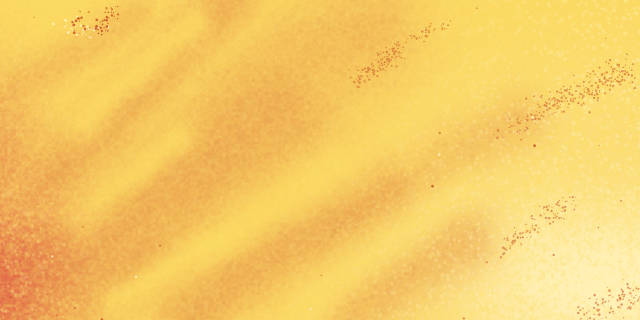
Give the GLSL for this background, as a WebGL 2 fragment shader.

```glsl
#version 300 es
precision highp float;
// Warm golden background: diagonal brush bands, sprayed grain and paint spatter.
uniform vec2 u_resolution;
out vec4 outColor;

const vec3 YELLOW = vec3(0.985, 0.855, 0.385);
const vec3 PALE   = vec3(0.985, 0.875, 0.505);
const vec3 CREAM  = vec3(1.000, 0.945, 0.715);
const vec3 ORANGE = vec3(0.925, 0.655, 0.315);
const vec3 CORAL  = vec3(0.890, 0.440, 0.290);
const vec3 RUST   = vec3(0.800, 0.360, 0.160);

float hash(vec2 p) {
  vec3 q = fract(vec3(p.xyx) * 0.1031);
  q += dot(q, q.yzx + 33.33);
  return fract((q.x + q.y) * q.z);
}

float noise(vec2 p) {
  vec2 i = floor(p), f = fract(p);
  f = f * f * (3.0 - 2.0 * f);
  return mix(mix(hash(i), hash(i + vec2(1, 0)), f.x),
             mix(hash(i + vec2(0, 1)), hash(i + vec2(1, 1)), f.x), f.y);
}

float fbm(vec2 p) {
  float sum = 0.0, amp = 0.5;
  for (int i = 0; i < 4; i++) {
    sum += amp * noise(p);
    p = mat2(1.6, 1.2, -1.2, 1.6) * p + 7.3;
    amp *= 0.5;
  }
  return sum / 0.9375;
}

// Soft brush stroke from a to b: 1 on its axis, fading over the given width.
float stroke(vec2 p, vec2 a, vec2 b, float width) {
  vec2 ab = b - a;
  float t = clamp(dot(p - a, ab) / dot(ab, ab), 0.0, 1.0);
  float d = length(p - a - ab * t) / width;
  return exp(-d * d);
}

float blob(vec2 p, vec2 center, vec2 size) {
  vec2 d = (p - center) / size;
  return exp(-dot(d, d));
}

// Randomly sized round drops, one per jittered cell; density is the filled share.
float drops(vec2 p, float scale, float density, float seed) {
  vec2 q = p * scale, cell = floor(q);
  float mask = 0.0;
  for (int y = -1; y <= 1; y++)
    for (int x = -1; x <= 1; x++) {
      vec2 id = cell + vec2(x, y), key = id + seed;
      vec2 center = id + vec2(hash(key + 11.7), hash(key + 43.1));
      float radius = mix(0.18, 0.5, hash(key + 71.9));
      float edge = max(0.12, 0.7 * scale / u_resolution.y);
      float disc = 1.0 - smoothstep(radius - edge, radius + edge, length(q - center));
      mask = max(mask, disc * step(hash(key), density));
    }
  return mask;
}

// Dark bands that run up to the right.
float darkBands(vec2 p) {
  float m = 0.75 * stroke(p, vec2(0.69, 1.00), vec2(0.16, 0.42), 0.11);
  m = max(m, 0.80 * stroke(p, vec2(0.88, 0.68), vec2(0.36, 0.26), 0.20));
  m = max(m, 0.55 * stroke(p, vec2(1.12, 0.90), vec2(0.75, 0.66), 0.20));
  m = max(m, 0.80 * stroke(p, vec2(0.45, 0.23), vec2(0.00, 0.12), 0.19));
  m = max(m, 0.78 * stroke(p, vec2(0.58, 0.01), vec2(1.22, 0.40), 0.10));
  m = max(m, 0.45 * stroke(p, vec2(1.22, 0.40), vec2(1.62, 0.62), 0.09));
  m = max(m, 0.60 * stroke(p, vec2(1.10, 0.03), vec2(1.46, 0.25), 0.10));
  m = max(m, 0.45 * stroke(p, vec2(0.00, 0.70), vec2(0.42, 0.95), 0.07));
  return max(m, 0.50 * blob(p, vec2(0.0, 0.52), vec2(0.16, 0.25)));
}

// Bright gaps brushed across the dark bands.
float brightBands(vec2 p) {
  float m = 0.80 * stroke(p, vec2(0.25, 0.31), vec2(0.56, 0.57), 0.052);
  m = max(m, 0.90 * stroke(p, vec2(0.36, 0.06), vec2(0.74, 0.28), 0.050));
  m = max(m, 0.65 * stroke(p, vec2(0.74, 0.28), vec2(1.04, 0.50), 0.060));
  m = max(m, 0.75 * stroke(p, vec2(0.95, 0.04), vec2(1.45, 0.40), 0.065));
  return max(m, 0.85 * stroke(p, vec2(0.25, 0.62), vec2(0.60, 0.93), 0.060));
}

// Narrow sprays of dark specks.
float sprays(vec2 p) {
  float m = stroke(p, vec2(1.12, 0.75), vec2(1.24, 0.84), 0.022);
  m = max(m, 0.6 * stroke(p, vec2(1.24, 0.84), vec2(1.40, 0.93), 0.012));
  m = max(m, 0.9 * stroke(p, vec2(1.71, 0.66), vec2(1.95, 0.77), 0.030));
  m = max(m, 0.5 * stroke(p, vec2(1.58, 0.58), vec2(1.71, 0.66), 0.020));
  m = max(m, 0.7 * stroke(p, vec2(1.58, 0.23), vec2(1.79, 0.37), 0.018));
  return max(m, 0.6 * stroke(p, vec2(1.86, 0.02), vec2(2.02, 0.09), 0.040));
}

void main() {
  vec2 p = gl_FragCoord.xy / u_resolution.y;
  vec2 along = vec2(dot(p, vec2(0.8, 0.6)), dot(p, vec2(-0.6, 0.8)));
  vec2 q = p + 0.05 * (vec2(fbm(p * 5.0), fbm(p * 5.0 + 19.0)) - 0.5);
  float grain = fbm(p * 110.0) - 0.5;
  float bristle = fbm(along * vec2(4.0, 22.0)) - 0.5;

  // Yellow ground, paler toward the lower right
  float pale = smoothstep(0.9, 1.9, p.x + 0.45 * (0.6 - p.y));
  float cream = blob(q, vec2(1.90, 0.12), vec2(0.42, 0.24));
  vec3 color = mix(YELLOW, PALE, clamp(pale * (0.55 + grain) * smoothstep(1.1, 0.6, p.y), 0.0, 1.0));
  color = mix(color, CREAM, clamp(cream * (1.0 + 1.2 * grain), 0.0, 1.0));

  // Brush bands with grainy edges
  float dark = darkBands(q) * (1.0 - brightBands(q));
  float band = dark * (1.0 + 0.35 * bristle) + grain * (0.12 + 0.6 * dark);
  color = mix(color, ORANGE, clamp(band, 0.0, 1.0));

  // Coral glow at the lower left
  float coral = max(blob(q, vec2(-0.04, 0.13), vec2(0.25, 0.27)),
                    0.4 * blob(q, vec2(-0.03, 0.45), vec2(0.17, 0.28)));
  color = mix(color, CORAL, clamp(coral * (0.85 + 1.3 * grain), 0.0, 1.0));

  // Light and dark drops over the whole surface
  float lightArea = 0.12 + 0.25 * pale + 0.3 * coral;
  color = mix(color, mix(PALE, CREAM, pale), lightArea * drops(p, 75.0, 0.3, 3.0));
  color = mix(color, CREAM, 0.25 * lightArea * drops(p, 30.0, 0.2, 29.0));
  color = mix(color, ORANGE * 0.97, 0.4 * dark * drops(p, 48.0, 0.25, 57.0));

  // Fine sprays and the spattered patch at the upper left
  color = mix(color, RUST, 0.6 * drops(p, 130.0, 0.65 * sprays(q), 83.0));
  float patchArea = max(stroke(p, vec2(0.31, 0.91), vec2(0.35, 0.96), 0.020),
                        0.5 * stroke(p, vec2(0.23, 0.91), vec2(0.27, 0.95), 0.018));
  color = mix(color, CREAM, drops(p, 120.0, 0.5 * blob(p, vec2(0.26, 0.91), vec2(0.06, 0.02)), 97.0));
  color = mix(color, RUST, 0.9 * drops(p, 110.0, 0.7 * patchArea, 113.0));

  outColor = vec4(clamp(color, 0.0, 1.0), 1.0);
}
```
